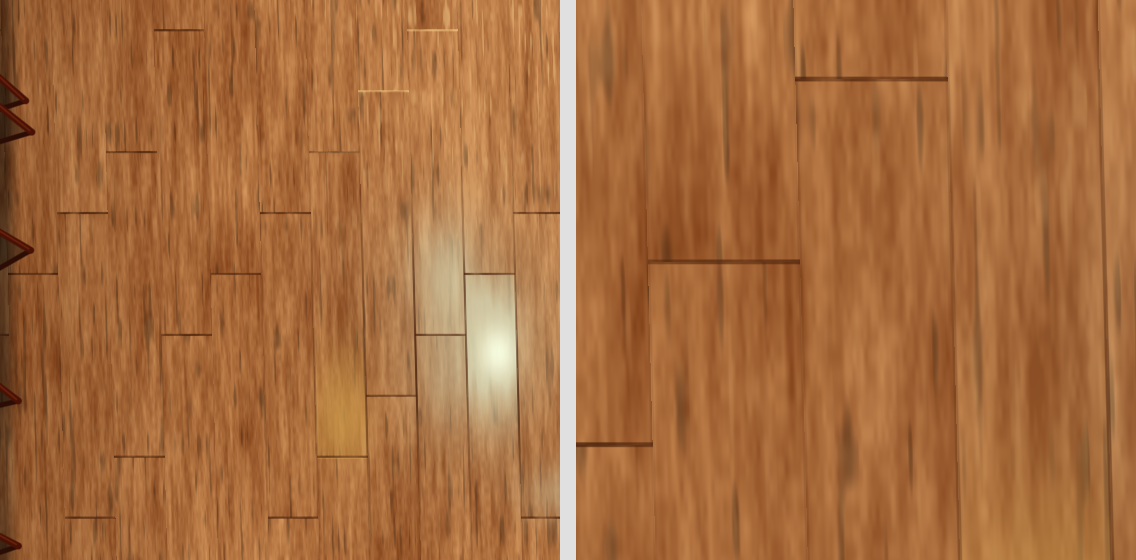
Left, the full canvas; right, a detail of the centre.
A Shadertoy shader for this texture:

```glsl
// Glossy wooden plank floor with stair-stepped joints, lamp glare and stool legs at the left edge.

float hash(vec2 p) {
    return fract(sin(dot(p, vec2(127.1, 311.7))) * 43758.5453);
}

float noise(vec2 p) {
    vec2 i = floor(p), f = fract(p);
    f = f * f * (3.0 - 2.0 * f);
    return mix(mix(hash(i), hash(i + vec2(1, 0)), f.x),
               mix(hash(i + vec2(0, 1)), hash(i + vec2(1, 1)), f.x), f.y);
}

float segment(vec2 p, vec2 a, vec2 b) {
    vec2 d = b - a;
    return length(p - a - d * clamp(dot(p - a, d) / dot(d, d), 0.0, 1.0));
}

// Soft elliptical spot
float spot(vec2 p, vec2 center, vec2 radius) {
    vec2 d = (p - center) / radius;
    return exp(-dot(d, d));
}

void mainImage(out vec4 fragColor, in vec2 fragCoord) {
    vec2 p = fragCoord / iResolution.xy;
    p.y = 1.0 - p.y;                       // measured downward from the top
    float px = 1.0 / iResolution.y;

    // Planks: eleven slightly leaning columns, each joint one fifth of a plank higher
    const float width = 0.0906, len = 0.544;
    float across = (p.x - 0.026 * p.y - 0.001) / width;
    float column = floor(across);
    float joint = 0.598 - 0.2 * len * (column - 3.0 - step(column, 2.5));
    float along = (p.y - joint) / len;
    vec2 plank = vec2(column, floor(along));
    float tone = hash(plank + 3.7);

    // Grain stretched along the planks
    vec2 g = vec2(across * width, p.y) + vec2(0.0, tone * 7.0);
    float broad = noise(g * vec2(32, 4));
    float streak = noise(g * vec2(105, 9) + 17.0);
    float fine = noise(g * vec2(240, 24) + 41.0);
    float fiber = noise(g * vec2(430, 85) + 73.0);
    float blotch = noise(p * vec2(7, 6) + 5.0);
    float topRight = smoothstep(0.3, 0.9, p.x) * smoothstep(0.65, 0.0, p.y);

    float t = 0.47 + 0.32 * (broad - 0.5) + 0.42 * (streak - 0.5) + 0.36 * (fine - 0.5)
            + 0.2 * (fiber - 0.5) + 0.22 * (blotch - 0.5) + 0.16 * (tone - 0.5)
            + 0.14 * (p.x - 0.5) + 0.14 * topRight;
    vec3 color = mix(vec3(0.52, 0.265, 0.105), vec3(0.82, 0.575, 0.35), clamp(t, 0.0, 1.0));

    // Dark pores and pale scratches
    float pores = smoothstep(0.7, 0.95, noise(g * vec2(190, 15) + 91.0));
    float scratches = smoothstep(0.72, 0.96, noise(g * vec2(200, 19) + 29.0));
    color *= 1.0 - 0.24 * pores;
    color = mix(color, vec3(0.9, 0.72, 0.47), scratches * (0.12 + 0.5 * topRight));

    // Lamp glare, broken up by the tilt of each plank
    float bright = step(8.5, column) * step(column, 9.5) * step(0.0, fract(along));
    float below = step(0.49, p.y);
    float glare = spot(p, vec2(0.895, 0.62), vec2(0.075, 0.13)) * mix(0.3, 0.95, bright * below)
                + spot(p, vec2(0.795, 0.49), vec2(0.06, 0.1)) * 0.55
                + spot(p, vec2(0.80, 0.67), vec2(0.06, 0.1)) * 0.35
                + spot(p, vec2(1.0, 0.88), vec2(0.07, 0.05)) * 0.4
                + spot(p, vec2(0.83, 0.58), vec2(0.22, 0.25)) * 0.2;
    glare *= 0.88 + 0.24 * streak;
    color = mix(color, vec3(0.82, 0.80, 0.66), clamp(glare, 0.0, 0.9));
    color += vec3(0.16, 0.22, 0.25) * spot(p, vec2(0.89, 0.63), vec2(0.035, 0.05)) * bright;
    float amber = spot(p, vec2(0.615, 0.75), vec2(0.07, 0.11));
    amber *= mix(0.2, 0.7, step(5.5, column) * step(column, 6.5) * step(p.y, 0.82));
    color = mix(color, vec3(0.82, 0.62, 0.30), amber);

    // Seams: long edges show near the glare, end joints nearly everywhere
    float edge = abs(across - round(across)) * width;
    float end = abs(along - round(along)) * len;
    float wear = noise(vec2(round(across) * 9.0, p.y * 14.0));
    float shown = 0.08 + 0.75 * spot(p, vec2(0.82, 0.64), vec2(0.26, 0.24));
    float longSeam = smoothstep(0.0012 + px, 0.0007, edge) * shown * (0.55 + 0.6 * wear);
    float endSeam = smoothstep(0.0014 + px, 0.0008, end) * (0.35 + 0.5 * noise(p * 60.0));
    float pale = smoothstep(0.32, 0.2, p.y) * smoothstep(0.45, 0.65, p.x);
    color = mix(color, vec3(0.27, 0.12, 0.04), clamp(longSeam, 0.0, 0.85));
    color = mix(color, mix(vec3(0.29, 0.13, 0.04), vec3(0.92, 0.76, 0.48), pale), endSeam);

    // Shade along the left edge
    color *= 1.0 - 0.5 * smoothstep(0.04, 0.005, p.x) * (0.6 + 0.4 * noise(vec2(2.0, p.y * 6.0)));
    color *= 1.0 - 0.08 * smoothstep(0.45, 0.0, p.x);

    // Stool legs: tip x, tip y, upper start, lower start
    vec4 legs[5] = vec4[5](vec4(0.046, 0.180, 0.138, 0.196), vec4(0.057, 0.236, 0.190, 0.254),
                           vec4(0.055, 0.447, 0.416, 0.482), vec4(0.033, 0.716, 0.690, 0.724),
                           vec4(0.033, 0.975, 0.960, 0.988));
    for (int i = 0; i < 5; i++) {
        vec4 leg = legs[i];
        float k = p.x / leg.x;
        float upper = mix(leg.z, leg.y, k), lower = mix(leg.w, leg.y, k);
        float inside = smoothstep(-px, px, p.y - upper) * smoothstep(-px, px, lower - p.y);
        color *= 1.0 - 0.35 * inside * step(k, 1.0);
        float top = segment(p, vec2(-0.01, leg.z - 0.007), leg.xy);
        float bottom = segment(p, vec2(-0.01, leg.w + 0.002), leg.xy);
        color = mix(color, vec3(0.17, 0.05, 0.02), smoothstep(0.0045 + px, 0.0045 - px, bottom));
        color = mix(color, vec3(0.28, 0.07, 0.02), smoothstep(0.006 + px, 0.006 - px, top));
        float sheen = segment(p, vec2(-0.01, leg.z - 0.009), leg.xy - vec2(0.004, 0.003));
        color = mix(color, vec3(0.47, 0.15, 0.05), 0.7 * smoothstep(0.003, 0.0, sheen));
    }

    fragColor = vec4(clamp(color, 0.0, 1.0), 1.0);
}
```
